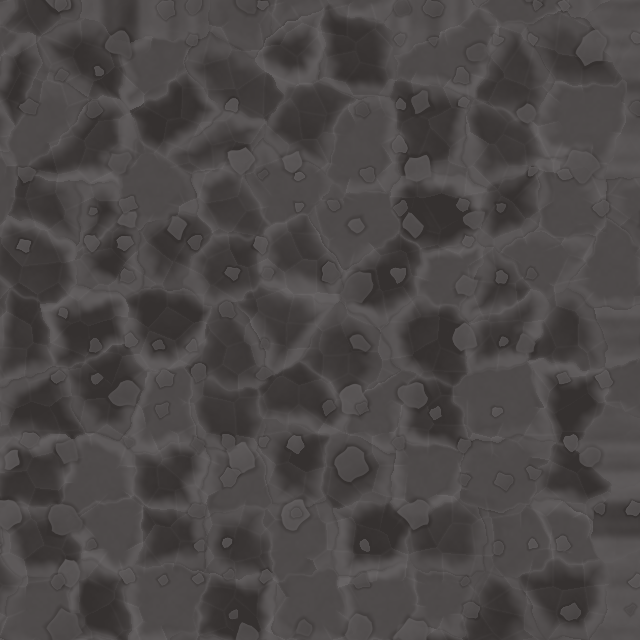
Reproduce this texture procedurally as a three.js fragment shader.

```glsl
// Worn grey rock: a loose grid of hollowed stone cells with pale rims and dark pits.
// Warped cellular noise shapes the cells and their facets; scattered polygon
// pebbles with soft contact shadows and streaked outer margins lie on top.
varying vec2 vUv;

float hash(vec2 p) {
  vec3 q = fract(vec3(p.xyx) * 0.1031);
  q += dot(q, q.yzx + 33.33);
  return fract((q.x + q.y) * q.z);
}

vec2 hash2(vec2 p) {
  return vec2(hash(p + 17.3), hash(p + 71.9));
}

float valueNoise(vec2 p) {
  vec2 i = floor(p), f = fract(p);
  f = f * f * (3.0 - 2.0 * f);
  return mix(mix(hash(i), hash(i + vec2(1, 0)), f.x),
             mix(hash(i + vec2(0, 1)), hash(i + 1.0), f.x), f.y);
}

// Layered sines make the cell outlines ragged
vec2 waver(vec2 p) {
  return 0.06 * sin(p.yx * 3.7 + 1.8 * sin(p * 2.3))
       + 0.028 * sin(p.yx * 11.0 + 2.0 * sin(p * 7.0))
       + 0.010 * sin(p.yx * 29.0 + p * 13.0);
}

// Cellular noise: returns distance to the border, plus cell id and offset from its seed
float cellular(vec2 p, float jitter, out vec2 id, out vec2 local) {
  vec2 base = floor(p);
  float nearest = 9.0;
  for (int y = -1; y <= 1; y++)
    for (int x = -1; x <= 1; x++) {
      vec2 c = base + vec2(x, y);
      vec2 d = p - c - 0.5 - jitter * (hash2(c) - 0.5);
      if (dot(d, d) < nearest) { nearest = dot(d, d); id = c; local = d; }
    }
  float border = 9.0;
  for (int y = -2; y <= 2; y++)
    for (int x = -2; x <= 2; x++) {
      vec2 c = id + vec2(x, y);
      vec2 d = p - c - 0.5 - jitter * (hash2(c) - 0.5);
      vec2 apart = local - d;
      if (dot(apart, apart) > 0.0001)
        border = min(border, dot(-0.5 * (local + d), -normalize(apart)) * -1.0);
    }
  return abs(border);
}

// Signed distance to an irregular six-sided pebble
float pebble(vec2 p, vec2 id, float radius) {
  float d = -1.0, turn = 6.283 * hash(id + 5.1);
  for (int i = 0; i < 6; i++) {
    float a = turn + 1.047 * (float(i) + 0.6 * hash(id + float(i) * 3.7));
    float reach = radius * mix(0.5, 1.0, hash(id + float(i) * 9.1 + 2.0));
    d = max(d, dot(p, vec2(cos(a), sin(a))) - reach);
  }
  return mix(d, length(p) - radius * 0.8, 0.25);
}

// Tone of one hollowed cell layer, 0 dark to 1 light
float stoneTone(vec2 p, float jitter) {
  vec2 id, local, facetId, facetLocal;
  float border = cellular(p + waver(p), jitter, id, local);
  float kind = hash(id + 3.3);
  float angle = 6.283 * hash(id + 8.8);
  vec2 tilt = vec2(cos(angle), sin(angle));
  float cloud = valueNoise(p * 3.0) - 0.5;

  // Pale rim falling into a flat plateau or a dark pit, deeper on one side
  float rim = mix(0.58, 0.86, hash(id + 1.7)) + 0.14 * cloud;
  float pit = kind < 0.42 ? 0.51 : mix(0.0, 0.2, hash(id + 6.1));
  float depth = border + 0.24 * dot(local, tilt) + 0.14 * cloud;
  float tone = mix(rim, pit, smoothstep(-0.02, kind < 0.42 ? 0.17 : 0.31, depth));

  // Faint facets with pale creases, weaker on the plateaus
  float crease = cellular(p * 2.3 + 0.4 * waver(p * 0.7) + 31.0, 0.9, facetId, facetLocal);
  float relief = kind < 0.42 ? 1.0 - smoothstep(0.1, 0.22, depth) : 0.8;
  tone += relief * (0.12 * (hash(facetId) - 0.5) + 0.14 * dot(facetLocal, tilt));
  tone += relief * 0.09 * (1.0 - smoothstep(0.0, 0.07, crease));

  // Broken highlight and shadow along the cell edge
  float lit = dot(normalize(local + 0.001), tilt);
  tone += 0.17 * lit * (1.0 - smoothstep(0.005, 0.045, border));

  // Stretched streaks in the outermost cells
  vec2 place = (id + 0.5) / 9.5;
  float side = step(0.93, place.x), top = step(0.94, place.y) * step(0.45, kind);
  float along = side > 0.5 ? p.y : p.x;
  float streak = 0.72 + 0.3 * (valueNoise(vec2(along * 7.0, 4.0)) - 0.5)
               - 0.5 * smoothstep(0.72, 0.95, valueNoise(vec2(along * 1.7, 9.0)));
  return mix(tone, streak, 0.85 * max(side * step(0.3, kind), top));
}

void main() {
  // Cells sit in neat rows at the lower left and loosen upward and rightward
  float jitter = mix(0.38, 0.85, smoothstep(0.2, 0.75, vUv.y + 0.35 * vUv.x * vUv.x));
  float tone = stoneTone(vUv * 9.5, jitter);

  // Two sizes of scattered pebbles with shaded faces and dark outlines
  for (int i = 0; i < 2; i++) {
    float layer = float(i);
    vec2 p = vUv * (11.0 + 8.0 * layer) + 0.37 + layer * 5.3;
    vec2 id = floor(p) + layer * 47.0;
    vec2 local = fract(p) - 0.5 - 0.24 * (hash2(id) - 0.5);
    local += 0.02 * sin(local.yx * 19.0 + id);
    float present = step(hash(id + 12.4), 0.3);
    float d = pebble(local, id, mix(0.17, 0.34, hash(id + 4.6)));
    float face = mix(0.46, 0.74, hash(id + 9.9)) + 0.35 * dot(local, vec2(-0.5, 0.8));
    face += 0.1 * smoothstep(-0.06, -0.01, d);
    tone -= present * 0.24 * (1.0 - smoothstep(0.0, 0.09, d)) * smoothstep(-0.02, 0.0, d);
    tone = mix(tone, face, present * 0.85 * (1.0 - smoothstep(-0.012, 0.012, d)));
  }

  // Fine mineral grain
  tone += 0.035 * (valueNoise(vUv * 170.0) - 0.5) + 0.04 * (valueNoise(vUv * 60.0) - 0.5);

  vec3 pitColor = vec3(0.207, 0.191, 0.187), rimColor = vec3(0.402, 0.388, 0.390);
  vec3 color = mix(pitColor, rimColor, clamp(tone, 0.0, 1.0));
  gl_FragColor = vec4(color, 1.0);
}
```
